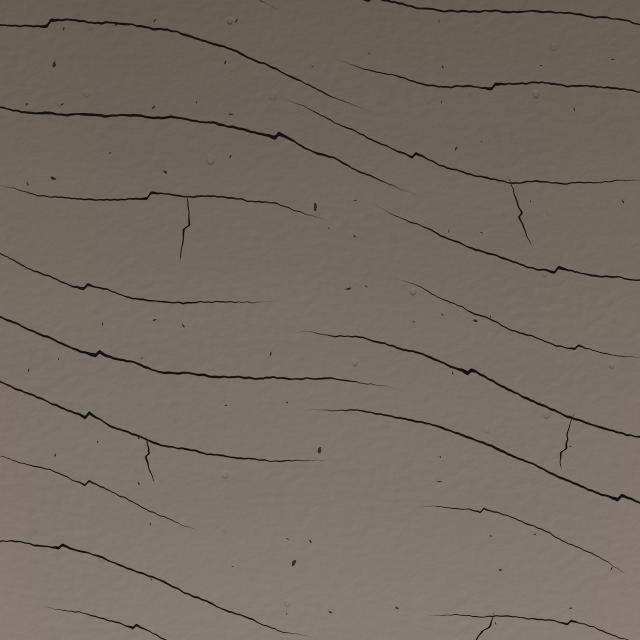
Give the GLSL for this texture, as a Shadertoy shader.

```glsl
// Cracked matt plaster: a warm grey wall, lighter towards the bottom, crossed by
// long wavy cracks that drift down to the right, with short upright branches.
// Gradient noise roughens the cracks and relief; cells scatter blisters and chips.

const float ROWS = 11.0;
const float ROW_STEP = 0.118;
const float DRIFT = -0.22;
const vec3 WALL_TOP = vec3(0.395, 0.366, 0.325);
const vec3 WALL_BOTTOM = vec3(0.527, 0.488, 0.457);
const vec3 CRACK_COLOR = vec3(0.085, 0.065, 0.050);
const vec3 CHIP_COLOR = vec3(0.150, 0.120, 0.100);

vec2 hash2(vec2 p) {
    vec3 q = fract(vec3(p.xyx) * vec3(0.1031, 0.1030, 0.0973));
    q += dot(q, q.yzx + 33.33);
    return fract((q.xx + q.yz) * q.zy);
}

float cornerSlope(vec2 cell, vec2 offset) {
    return dot(hash2(cell) * 2.0 - 1.0, offset);
}

float gradientNoise(vec2 p) {
    vec2 i = floor(p), f = p - i;
    vec2 u = f * f * f * (f * (f * 6.0 - 15.0) + 10.0);
    vec2 e = vec2(1.0, 0.0);
    float low = mix(cornerSlope(i, f), cornerSlope(i + e, f - e), u.x);
    float high = mix(cornerSlope(i + e.yx, f - e.yx), cornerSlope(i + 1.0, f - 1.0), u.x);
    return mix(low, high, u.y);
}

// Light falling across a noise height field
float relief(vec2 p, vec2 scale) {
    return gradientNoise(p * scale) - gradientNoise(p * scale + vec2(0.25, -0.4));
}

// Height and gradient of a crack; wave holds amplitude, frequency and phase
vec2 crackPath(float x, float slope, vec3 wave) {
    float angle = wave.y * x + wave.z;
    return vec2(slope * x + wave.x * sin(angle), slope + wave.x * wave.y * cos(angle));
}

// Coverage of one tapering crack with a small kink along its way
float crack(vec2 p, float middle, float reach, float base, float slope,
            vec3 wave, float width, float seed, float soft) {
    float along = abs(p.x - middle) / reach;
    if (along > 1.0) return 0.0;
    vec2 path = crackPath(p.x, slope, wave);
    float kink = p.x - middle - reach * (hash2(vec2(seed, 3.7)).x - 0.5);
    float jag = 0.006 * gradientNoise(vec2(p.x * 22.0, seed * 7.31))
              + 0.0022 * gradientNoise(vec2(p.x * 110.0, seed * 5.17))
              + 0.008 * smoothstep(-0.004, 0.004, kink) * exp(-max(kink, 0.0) * 20.0);
    float d = abs(p.y - base - path.x - jag) / sqrt(1.0 + path.y * path.y);
    float w = width * (1.0 - along * along * along);
    w *= 1.0 + 0.9 * exp(-kink * kink * 8000.0) + 0.6 * gradientNoise(vec2(p.x * 60.0, seed * 3.3));
    return (1.0 - smoothstep(w - soft, w + soft, d)) * (1.0 - smoothstep(0.75, 1.0, along));
}

// Offset from the one feature of a cell, and its random number
vec3 scatter(vec2 p, float cells, float seed) {
    vec2 id = floor(p * cells);
    vec2 spot = mix(vec2(0.25), vec2(0.75), hash2(id + seed));
    return vec3((fract(p * cells) - spot) / cells, hash2(id + seed + 31.7).x);
}

// Ragged dark chip, present in a given share of the cells
float chip(vec2 p, float cells, float share, float radius, float seed, float soft) {
    vec3 s = scatter(p, cells, seed);
    float angle = s.z * 60.0;
    vec2 q = mat2(cos(angle), sin(angle), -sin(angle), cos(angle)) * s.xy;
    float ragged = 0.7 * radius * gradientNoise(p * 0.9 / radius);
    float d = length(q * vec2(0.75, 1.7)) + ragged;
    float size = radius * mix(0.5, 1.0, fract(s.z * 91.0));
    return (1.0 - smoothstep(size - soft, size + soft, d)) * step(s.z, share);
}

// Shallow round blister: dark lower rim, faintly lit top
float blister(vec2 p, float cells, float share, float seed) {
    vec3 s = scatter(p, cells, seed);
    float radius = mix(0.003, 0.006, fract(s.z * 57.0));
    float r = length(s.xy * vec2(1.1, 0.9));
    float rim = (r - radius) / 0.0016;
    float shade = exp(-rim * rim) * (s.y / radius - 0.5);
    float strength = fract(s.z * 23.0);
    return shade * strength * strength * step(s.z, share);
}

void mainImage(out vec4 fragColor, in vec2 fragCoord) {
    vec2 p = fragCoord / iResolution.y;
    float soft = 0.7 / iResolution.y;

    // Wall tone and relief
    float tone = 1.0 - p.y + 0.07 * gradientNoise(p * 3.0);
    vec3 color = mix(WALL_TOP, WALL_BOTTOM, clamp(tone, 0.0, 1.0));
    color.r += 0.010 * smoothstep(0.30, 0.55, abs(p.x - 0.5));
    float patches = 0.7 + 0.6 * gradientNoise(p * 5.0 + 9.0);
    float bumps = relief(p, vec2(55.0, 85.0)) * patches + 0.7 * relief(p, vec2(150.0, 190.0));
    color += 0.020 * bumps + 0.07 * blister(p, 10.0, 0.4, 12.0);

    // Chips and specks
    float chips = max(chip(p, 15.0, 0.28, 0.0022, 5.0, soft), chip(p, 5.0, 0.3, 0.0045, 40.0, soft));
    color = mix(color, CHIP_COLOR, 0.85 * chips);

    // Two long cracks per row, some with a branch hanging from them
    float cracks = 0.0;
    for (float i = 0.0; i < ROWS * 2.0; i++) {
        float row = floor(i * 0.5), side = mod(i, 2.0);
        vec2 place = hash2(vec2(i, 17.0)), size = hash2(vec2(i, 41.0));
        float middle = mix(0.20, 0.78, side) + 0.16 * (place.x - 0.5);
        float reach = mix(0.17, 0.42, size.x);
        float base = (row + 0.25 + 0.5 * side + 0.25 * (place.y - 0.5)) * ROW_STEP;
        vec3 wave = vec3(mix(0.025, 0.038, size.y), 8.0, 0.65 * row + 0.8 * place.y);
        float width = mix(0.0008, 0.0019, size.x * mix(0.6, 1.0, place.x));
        cracks = max(cracks, crack(p, middle, reach, base, DRIFT, wave, width, i + 1.0, soft));

        if (mod(i, 3.0) < 0.5) {
            float joint = middle + reach * (place.y - 0.5);
            float drop = mix(0.035, 0.075, size.y);
            float centre = base + crackPath(joint, DRIFT, wave).x - 0.8 * drop;
            float lean = 0.8 * (place.x - 0.5);
            vec3 bend = vec3(0.012, 20.0, 6.0 * size.x);
            float start = joint - crackPath(centre + 0.8 * drop, lean, bend).x;
            cracks = max(cracks, crack(p.yx, centre, drop, start, lean, bend, 0.0008, i + 50.0, soft));
        }
    }
    color = mix(color, CRACK_COLOR, cracks);

    fragColor = vec4(color, 1.0);
}
```
